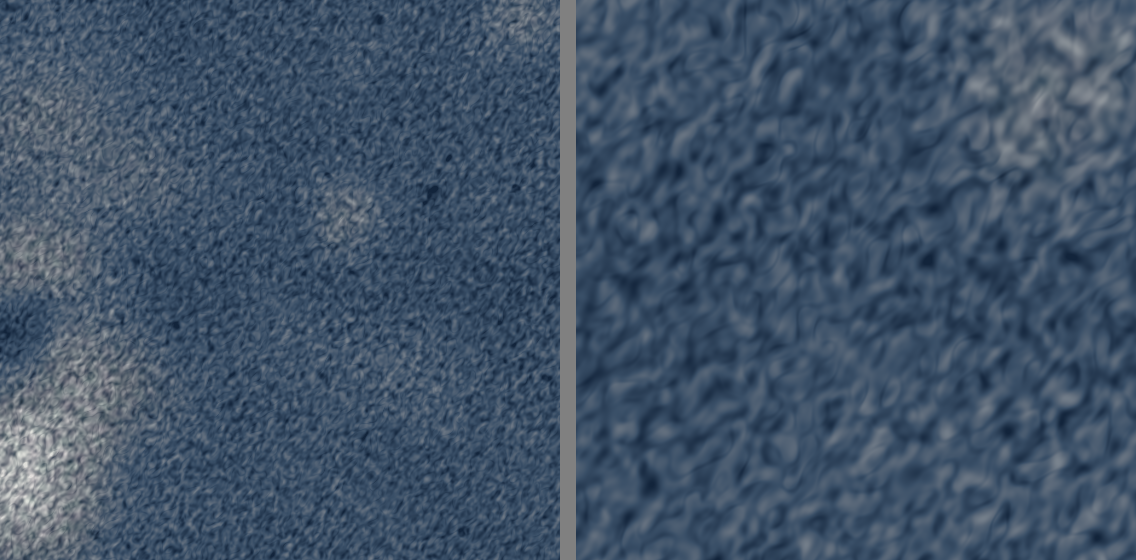
Left: the whole. Right: its middle third, enlarged.
Write a Shadertoy shader that draws this texture.

```glsl
// Mottled slate-blue fibrous surface with slanted grains and pale worn patches

const vec3 NAVY  = vec3(0.07, 0.14, 0.23);
const vec3 SLATE = vec3(0.225, 0.31, 0.405);
const vec3 STEEL = vec3(0.38, 0.43, 0.49);
const vec3 CHALK = vec3(0.65, 0.67, 0.68);
const vec3 IVORY = vec3(0.88, 0.88, 0.85);

vec2 hash22(vec2 p) {
    p = vec2(dot(p, vec2(127.1, 311.7)), dot(p, vec2(269.5, 183.3)));
    return fract(sin(p) * 43758.5453);
}

// Gradient noise, centred on zero
float gradientNoise(vec2 p) {
    vec2 cell = floor(p), f = fract(p);
    vec2 s = f * f * f * (f * (f * 6.0 - 15.0) + 10.0);
    vec2 e = vec2(1.0, 0.0);
    float a = dot(hash22(cell) * 2.0 - 1.0, f);
    float b = dot(hash22(cell + e) * 2.0 - 1.0, f - e);
    float c = dot(hash22(cell + e.yx) * 2.0 - 1.0, f - e.yx);
    float d = dot(hash22(cell + 1.0) * 2.0 - 1.0, f - 1.0);
    return mix(mix(a, b, s.x), mix(c, d, s.x), s.y);
}

float fbm(vec2 p, int octaves) {
    float sum = 0.0, amp = 1.0;
    for (int i = 0; i < octaves; i++) {
        sum += amp * gradientNoise(p);
        p = p * 2.03 + 17.3;
        amp *= 0.5;
    }
    return sum;
}

vec2 warp(vec2 p, float freq, float amount) {
    return p + amount * vec2(gradientNoise(p * freq), gradientNoise(p * freq + 41.7));
}

vec2 rotate(vec2 p, float angle) {
    float c = cos(angle), s = sin(angle);
    return vec2(c * p.x + s * p.y, c * p.y - s * p.x);
}

// Soft elliptical patch
float patchAt(vec2 p, vec2 centre, vec2 radius) {
    vec2 d = (p - centre) / radius;
    return exp(-dot(d, d));
}

// Extra brightness of the worn areas
float wornLight(vec2 p) {
    float light = 0.36 * patchAt(p, vec2(0.03, 0.15), vec2(0.135, 0.14));
    light += 0.16 * patchAt(p, vec2(0.18, 0.32), vec2(0.13, 0.10));
    light += 0.15 * patchAt(p, vec2(0.06, 0.54), vec2(0.12, 0.09));
    light += 0.11 * patchAt(p, vec2(0.06, 0.78), vec2(0.15, 0.12));
    light += 0.07 * patchAt(p, vec2(0.27, 0.69), vec2(0.12, 0.10));
    light += 0.10 * patchAt(p, vec2(0.61, 0.61), vec2(0.06, 0.08));
    light += 0.09 * patchAt(p, vec2(0.93, 0.97), vec2(0.08, 0.07));
    light += 0.04 * patchAt(p, vec2(0.68, 0.32), vec2(0.14, 0.10));
    return light - 0.12 * patchAt(p, vec2(0.02, 0.40), vec2(0.07, 0.06));
}

// Slanted fibres: broad grains, fine grains and thin dark creases
float fibreGrain(vec2 p, float angle) {
    vec2 q = rotate(warp(p, 34.0, 0.006), angle);
    float broad = gradientNoise(q * vec2(56.0, 92.0));
    float fine = gradientNoise(q * vec2(98.0, 142.0) + 9.1);
    float crease = 1.0 - smoothstep(0.0, 0.2, abs(gradientNoise(q * vec2(54.0, 80.0) + 63.0)));
    return broad + 0.75 * fine - 0.2 * (crease - 0.45);
}

// Sparse dark flecks, one candidate per grid cell
float darkFlecks(vec2 p, float count, float chance) {
    vec2 g = warp(p, 60.0, 0.010) * count;
    vec2 cell = floor(g);
    vec2 centre = 0.2 + 0.6 * hash22(cell + 5.0);
    vec2 pick = hash22(cell + 23.0);
    float radius = mix(0.05, 0.09, pick.y);
    float d = length(fract(g) - centre);
    return step(pick.x, chance) * (1.0 - smoothstep(0.4 * radius, 1.4 * radius, d));
}

vec3 toneColour(float tone) {
    vec3 c = mix(NAVY, SLATE, clamp((tone - 0.13) / 0.17, 0.0, 1.0));
    c = mix(c, STEEL, clamp((tone - 0.30) / 0.125, 0.0, 1.0));
    c = mix(c, CHALK, clamp((tone - 0.425) / 0.24, 0.0, 1.0));
    return mix(c, IVORY, clamp((tone - 0.665) / 0.20, 0.0, 1.0));
}

void mainImage(out vec4 fragColor, in vec2 fragCoord) {
    vec2 p = fragCoord / iResolution.y;

    // Broad light and clouding
    float light = wornLight(warp(p, 9.0, 0.05));
    float clouds = fbm(p * 5.0 + 3.0, 4);
    float tone = 0.291 + light + 0.05 * clouds;

    // Grain is stronger where the surface is worn
    float strength = 0.215 + 0.60 * max(light, 0.0) + 0.06 * gradientNoise(p * 8.0 + 70.0);
    tone += strength * fibreGrain(p, 0.98);

    // Dark flecks and one larger pit
    float pit = patchAt(warp(p, 50.0, 0.015), vec2(0.77, 0.655), vec2(0.016, 0.014));
    tone -= 0.13 * max(darkFlecks(p, 8.0, 0.18), 1.4 * pit);

    // Worn areas turn greyer, with faint pink and green tints
    vec3 colour = toneColour(tone);
    float worn = smoothstep(0.02, 0.18, light);
    float grey = dot(colour, vec3(0.3, 0.59, 0.11));
    colour = mix(colour, vec3(grey), 0.4 * worn);
    colour += 0.03 * worn * gradientNoise(p * 45.0 + 90.0) * vec3(1.0, -0.6, 0.3);

    fragColor = vec4(clamp(colour, 0.0, 1.0), 1.0);
}
```
